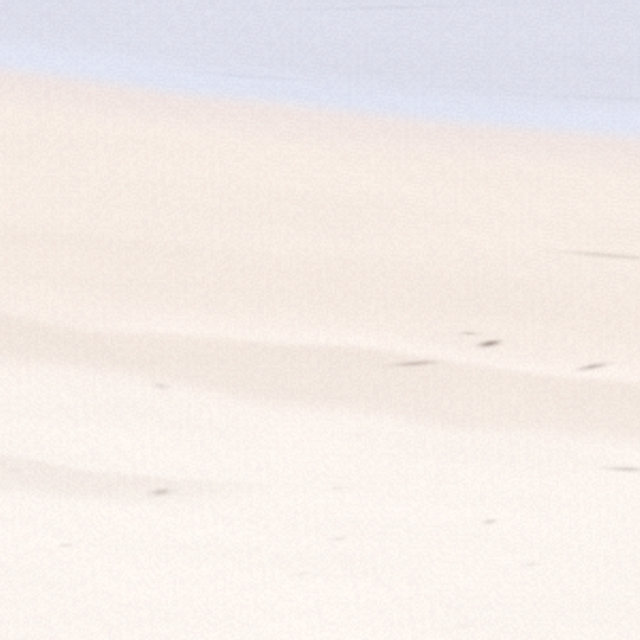
A three.js fragment shader for this texture:

```glsl
// Pale sandy shore with a sloping strip of lavender water along the top.
varying vec2 vUv;

const vec3 WATER = vec3(0.868, 0.873, 0.922);
const vec3 FOAM = vec3(0.885, 0.900, 0.953);
const vec3 DAMP_SAND = vec3(0.938, 0.893, 0.885);
const vec3 UPPER_SAND = vec3(0.968, 0.925, 0.897);
const vec3 LOWER_SAND = vec3(0.988, 0.962, 0.943);
const vec3 SHADE = vec3(0.030, 0.040, 0.045);
const vec3 MARK_TINT = vec3(0.95, 1.0, 1.0);
const float SLOPE = 0.1;
const float GRAIN_CELLS = 300.0;
const float GRAIN_AMOUNT = 0.040;
const float PIT_COLUMNS = 9.0;
const float PIT_ROWS = 22.0;

float hash(vec2 p) {
  return fract(sin(dot(p, vec2(127.1, 311.7))) * 43758.5453);
}

float noise(vec2 p) {
  vec2 i = floor(p);
  vec2 f = fract(p);
  f = f * f * (3.0 - 2.0 * f);
  return mix(mix(hash(i), hash(i + vec2(1.0, 0.0)), f.x),
             mix(hash(i + vec2(0.0, 1.0)), hash(i + vec2(1.0, 1.0)), f.x), f.y);
}

float fbm(vec2 p) {
  float sum = 0.0;
  float gain = 0.5;
  for (int i = 0; i < 4; i++) {
    sum += gain * noise(p);
    p = p * 2.03 + 17.3;
    gain *= 0.5;
  }
  return sum;
}

// Soft tilted dent in the sand.
float dent(vec2 p, vec2 center, vec2 radius, float tilt) {
  vec2 d = p - center;
  d.y -= tilt * d.x;
  d /= radius;
  return exp(-dot(d, d));
}

// Soft band between two heights.
float band(float y, float low, float high, float lowBlur, float highBlur) {
  return smoothstep(low - lowBlur, low + lowBlur, y)
       * (1.0 - smoothstep(high - highBlur, high + highBlur, y));
}

// Small scattered pits, one candidate in each cell.
float pits(vec2 p) {
  vec2 grid = vec2(PIT_COLUMNS, PIT_ROWS);
  vec2 cell = floor(p * grid);
  float sum = 0.0;
  for (int j = -1; j <= 1; j++) {
    for (int i = -1; i <= 1; i++) {
      vec2 id = cell + vec2(float(i), float(j));
      vec2 center = (id + vec2(hash(id + 3.1), hash(id + 8.7))) / grid;
      float strength = smoothstep(0.72, 1.0, hash(id + 21.4));
      sum += strength * dent(p, center, vec2(0.010, 0.0035), 0.1);
    }
  }
  return sum;
}

void main() {
  vec2 p = vUv;
  float level = p.y + SLOPE * p.x;
  float streaks = fbm(vec2(p.x * 4.0, level * 30.0)) - 0.47;
  float wobble = 0.018 * (noise(vec2(p.x * 7.0, level * 12.0)) - 0.5);
  float h = level + wobble;

  // Dry sand, brightening toward the bottom
  vec3 color = mix(LOWER_SAND, UPPER_SAND, smoothstep(0.25, 0.62, level));
  color += 0.022 * streaks;

  // Long shaded hollows and the pale ridge between them
  float hollow = band(h, mix(0.442, 0.408, smoothstep(0.0, 0.5, p.x)), 0.505, 0.018, 0.010);
  float lowHollow = band(h, 0.228 + 0.09 * p.x, 0.284, 0.020, 0.007)
                  * (1.0 - smoothstep(0.22, 0.52, p.x));
  float ridge = band(h, 0.508, 0.530, 0.006, 0.014) * smoothstep(0.05, 0.3, p.x);
  color -= SHADE * (0.72 * hollow + 0.95 * lowHollow);
  color += 0.35 * SHADE * ridge;
  color -= 0.25 * SHADE * band(h, 0.56, 0.65, 0.03, 0.02);

  // Footprints and pits
  float marks = 0.28 * dent(p, vec2(0.765, 0.463), vec2(0.015, 0.0045), 0.15);
  marks += 0.09 * dent(p, vec2(0.733, 0.479), vec2(0.014, 0.003), 0.0);
  marks += 0.13 * dent(p, vec2(0.650, 0.432), vec2(0.032, 0.004), 0.08);
  marks += 0.17 * dent(p, vec2(0.926, 0.427), vec2(0.020, 0.004), 0.18);
  marks += 0.08 * dent(p, vec2(0.950, 0.601), vec2(0.065, 0.004), -0.08);
  marks += 0.11 * dent(p, vec2(0.980, 0.267), vec2(0.028, 0.004), -0.05);
  marks += 0.13 * dent(p, vec2(0.252, 0.231), vec2(0.014, 0.005), 0.1);
  marks += 0.10 * dent(p, vec2(0.765, 0.185), vec2(0.010, 0.004), 0.1);
  marks += 0.07 * dent(p, vec2(0.252, 0.397), vec2(0.012, 0.005), -0.1);
  marks += 0.06 * pits(p) * (1.0 - smoothstep(0.25, 0.42, level));
  color -= MARK_TINT * marks;

  // Damp margin, pale wash and open water
  float shore = p.y - (0.893 - 0.138 * p.x + 0.032 * p.x * p.x) + 0.35 * wobble;
  color = mix(color, DAMP_SAND, 0.8 * smoothstep(-0.075, -0.012, shore));
  vec3 water = mix(FOAM, WATER, smoothstep(0.02, 0.065, shore));
  water += 0.022 * streaks;
  water -= 0.025 * dent(p, vec2(0.40, 0.880), vec2(0.09, 0.003), -0.07);
  water -= 0.025 * dent(p, vec2(0.95, 0.847), vec2(0.09, 0.003), -0.03);
  water -= 0.022 * dent(p, vec2(0.60, 0.988), vec2(0.14, 0.003), 0.02);
  color = mix(color, water, smoothstep(-0.018, 0.016, shore));

  // Fine grain with a trace of colour
  vec2 g = p * GRAIN_CELLS;
  vec3 speckle = vec3(noise(g), noise(g + 41.7), noise(g + 93.2)) - 0.5;
  color += GRAIN_AMOUNT * mix(vec3(speckle.g), speckle, 0.35);

  gl_FragColor = vec4(clamp(color, 0.0, 1.0), 1.0);
}
```
